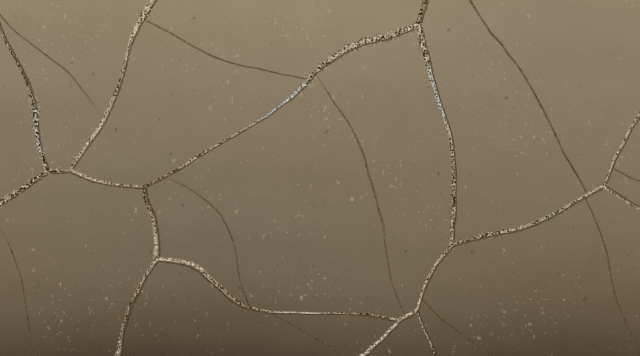
This texture is drawn by a WebGL 1 fragment shader. Its source:

```glsl
precision highp float;
uniform vec2 u_resolution;

const vec3 BASE_TOP = vec3(0.575, 0.517, 0.422);
const vec3 BASE_BOTTOM = vec3(0.325, 0.278, 0.212);
const vec3 PALE_FILL = vec3(0.73, 0.67, 0.58);
const vec3 BLUE_FILL = vec3(0.62, 0.65, 0.64);
const vec3 BROWN_FILL = vec3(0.43, 0.35, 0.25);
const vec3 DARK_EDGE = vec3(0.22, 0.17, 0.11);
const vec2 CELL_SCALE = vec2(1.2, 1.85);

vec2 hash2(vec2 p) {
  vec3 q = fract(p.xyx * vec3(0.1031, 0.1030, 0.0973));
  q += dot(q, q.yzx + 33.33);
  return fract((q.xx + q.yz) * q.zy);
}

float gradientNoise(vec2 p) {
  vec2 i = floor(p), f = fract(p);
  vec2 u = f * f * f * (f * (f * 6.0 - 15.0) + 10.0);
  vec2 e = vec2(1.0, 0.0);
  float a = dot(hash2(i) * 2.0 - 1.0, f);
  float b = dot(hash2(i + e) * 2.0 - 1.0, f - e);
  float c = dot(hash2(i + e.yx) * 2.0 - 1.0, f - e.yx);
  float d = dot(hash2(i + 1.0) * 2.0 - 1.0, f - 1.0);
  return 1.5 * mix(mix(a, b, u.x), mix(c, d, u.x), u.y);
}

float fbm(vec2 p) {
  float sum = 0.0, amp = 0.6;
  for (int i = 0; i < 4; i++) {
    sum += amp * gradientNoise(p);
    p = p * 2.03 + 17.3;
    amp *= 0.5;
  }
  return sum;
}

vec2 warp(vec2 p, float freq, float amp) {
  return p + amp * vec2(gradientNoise(p * freq + 40.0), gradientNoise(p * freq + 71.0));
}

// Soft-edged band of given half width
float band(float dist, float halfWidth, float soft) {
  return 1.0 - smoothstep(halfWidth - soft, halfWidth + soft, abs(dist));
}

vec2 site(vec2 cell) {
  return cell + 0.1 + 0.8 * hash2(cell + 23.0);
}

// Distance to the nearest cell border, with both cells and the border normal
float cellBorder(vec2 p, out vec2 cell, out vec2 neighbour, out vec2 normal) {
  vec2 base = floor(p);
  float nearest = 9.0, border = 9.0;
  cell = base;
  for (int y = -1; y <= 1; y++)
    for (int x = -1; x <= 1; x++) {
      vec2 c = base + vec2(x, y);
      float d = distance(site(c), p);
      if (d < nearest) { nearest = d; cell = c; }
    }
  vec2 home = site(cell);
  neighbour = cell;
  normal = vec2(1.0, 0.0);
  for (int y = -2; y <= 2; y++)
    for (int x = -2; x <= 2; x++) {
      if (x == 0 && y == 0) continue;
      vec2 c = cell + vec2(x, y);
      vec2 other = site(c), n = normalize(other - home);
      float d = dot(0.5 * (home + other) - p, n);
      if (d < border) { border = d; neighbour = c; normal = n; }
    }
  return border;
}

// Scattered ragged flecks, one candidate per grid square
float flecks(vec2 p, float scale, float density, float soft) {
  vec2 q = warp(p, scale * 3.5, 0.22 / scale) * scale;
  vec2 cell = floor(q), h = hash2(cell + scale), shape = hash2(cell + 5.0);
  vec2 r = (fract(q) - 0.25 - 0.5 * shape) * mix(vec2(1.0), vec2(1.4, 0.8), h.y);
  return step(h.x, density) * (0.3 + 0.7 * h.y) * band(length(r), 0.05 + 0.1 * shape.x * h.y, soft * scale);
}

// Two roughly parallel hairlines crossing a cell, falling to the right
float hairlines(vec2 q, vec2 cell, float ragged, float soft) {
  float cover = 0.0;
  for (int i = 0; i < 2; i++) {
    float k = float(i);
    vec2 h = hash2(cell + 61.0 + 7.0 * k);
    float angle = mix(-0.4, 0.3, h.x);
    vec2 across = vec2(cos(angle), sin(angle));
    float offset = (k - 0.5) * 0.55 + 0.3 * (h.y - 0.5);
    float d = (dot(q - site(cell), across) - offset) / length(across * CELL_SCALE);
    float along = dot(q - site(cell), vec2(-across.y, across.x));
    float reach = smoothstep(-0.55, -0.25, (h.x > 0.5 ? along : -along) + 0.6 * h.y);
    cover = max(cover, band(d + ragged, mix(0.0016, 0.0028, h.y), soft) * reach);
  }
  return cover;
}

void main() {
  float px = 1.0 / u_resolution.y;
  vec2 p = gl_FragCoord.xy * px;

  // Glazed ground: darkening downwards, with faint blotches and grain
  float t = 1.0 - p.y + 0.10 * gradientNoise(p * vec2(1.1, 1.6) + 5.0);
  vec3 color = mix(BASE_TOP, BASE_BOTTOM, t * (0.6 + 0.4 * t * t * t * t));
  color += 0.016 * fbm(p * vec2(1.5, 7.0)) + 0.010 * fbm(p * 11.0);
  color += 0.010 * gradientNoise(p * 130.0);
  color += vec3(-0.006, 0.0, 0.008) * gradientNoise(p * vec2(0.8, 3.0) + 9.0);

  // Dust flecks, denser in patches
  float patches = smoothstep(-0.25, 0.5, fbm(p * 4.0 + 31.0));
  float dust = flecks(p, 28.0, 0.10 + 0.35 * patches, px) + 0.8 * flecks(p + 3.7, 55.0, 0.05 + 0.25 * patches, px);
  float scuffs = smoothstep(0.35, 0.7, gradientNoise(p * 85.0)) * smoothstep(0.45, 0.85, patches);
  color = mix(color, PALE_FILL, min(0.42 * dust + 0.35 * scuffs, 0.7));
  color = mix(color, DARK_EDGE, 0.35 * flecks(p + 8.1, 32.0, 0.07, px));

  // Crack network, drawn out along the rising diagonal
  vec2 bent = warp(warp(p, 2.4, 0.08), 15.0, 0.004);
  vec2 q = mat2(0.64, -0.77, 0.77, 0.64) * bent * CELL_SCALE.x;
  q.y *= CELL_SCALE.y / CELL_SCALE.x;
  q += vec2(4.3, 7.6);
  vec2 cell, neighbour, normal;
  float border = cellBorder(q, cell, neighbour, normal) / length(normal * CELL_SCALE);
  float crumbs = gradientNoise(p * 165.0) + 0.5 * gradientNoise(p * 70.0 + 19.0);
  float ragged = 0.0014 * gradientNoise(p * 110.0);

  // Thin brown hairlines
  float hair = hairlines(q, cell, 0.5 * ragged, px);
  vec3 hairColor = mix(DARK_EDGE, BROWN_FILL, 0.55 + 0.7 * crumbs);
  color = mix(color, hairColor, hair * (0.72 + 0.3 * gradientNoise(p * 14.0)));

  // Main cracks: crumbly fill with a shadowed lower side
  vec2 edgeRandom = hash2(cell + neighbour + 90.0);
  float side = dot(normal, vec2(0.05, -1.0)) < 0.0 ? -1.0 : 1.0;
  float heavy = gradientNoise(p * 3.2 + 27.0);
  float width = mix(0.0034, 0.0078, edgeRandom.x) * (1.0 + 0.6 * heavy);
  float offset = border * side + ragged;
  float shadow = band(offset + 0.0018, width, px);
  float fill = band(offset - 0.0010, width * 0.8, px);
  float paleness = clamp(0.15 + 0.75 * edgeRandom.y + 0.7 * gradientNoise(p * 5.0 + 3.0), 0.0, 1.0);
  vec3 fillColor = mix(BROWN_FILL, PALE_FILL, paleness);
  float blue = smoothstep(0.35, 0.6, gradientNoise(p * 3.5 + 55.0));
  fillColor = mix(fillColor, BLUE_FILL, 0.8 * blue) + 0.25 * crumbs;
  fillColor = mix(fillColor, DARK_EDGE, 0.85 * smoothstep(0.05, 0.4, -crumbs) * (1.15 - 0.8 * paleness));
  color = mix(color, DARK_EDGE, shadow * clamp(0.62 + 0.6 * crumbs, 0.0, 0.9));
  color = mix(color, fillColor, 0.92 * fill);

  // Flakes chipped loose beside the heaviest stretches
  float chipZone = band(border, 0.010, 0.010) * smoothstep(0.05, 0.4, heavy);
  color = mix(color, PALE_FILL + 0.08, 0.8 * chipZone * smoothstep(0.2, 0.5, crumbs));
  color = mix(color, DARK_EDGE, 0.7 * chipZone * smoothstep(0.25, 0.55, -crumbs));

  gl_FragColor = vec4(clamp(color, 0.0, 1.0), 1.0);
}
```
